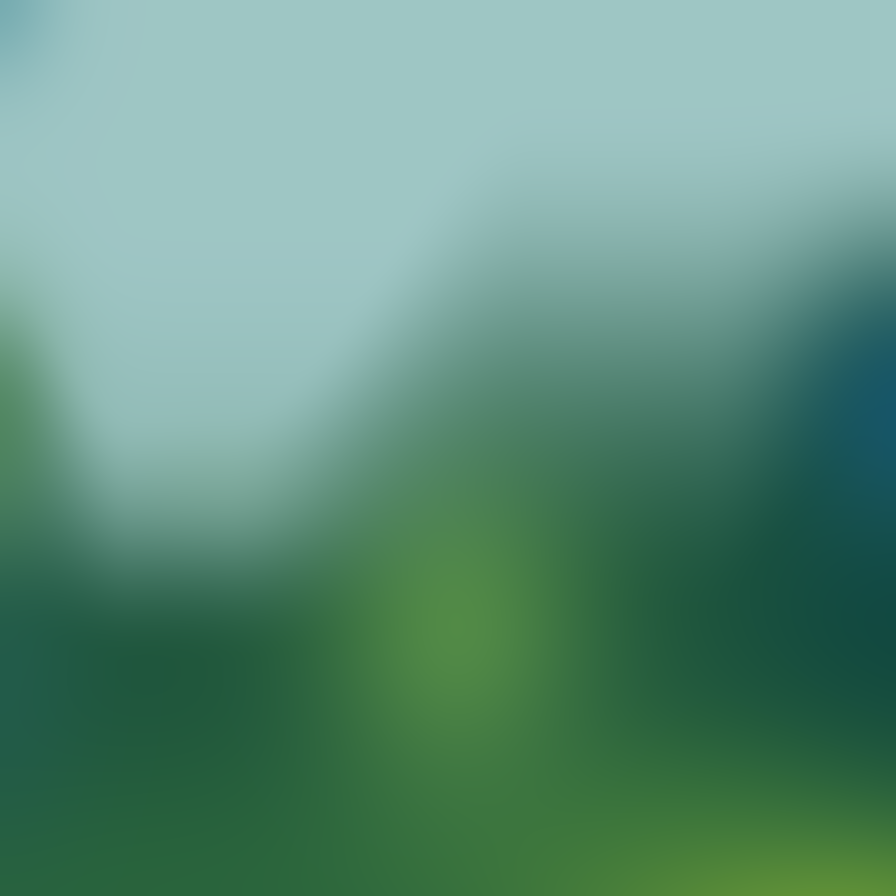
Give the GLSL for this background, as a Shadertoy shader.

```glsl
// Soft elliptical falloff: 1 at the centre, fading with the given radii
float glow(vec2 p, vec2 centre, vec2 radius) {
    vec2 d = (p - centre) / radius;
    return exp(-dot(d, d));
}

// Blurred land colours below the horizon
vec3 groundColor(vec2 p) {
    vec3 forest = vec3(0.12, 0.335, 0.235);
    vec3 moss = vec3(0.16, 0.39, 0.235);
    vec3 deepTeal = vec3(0.065, 0.28, 0.245);
    vec3 meadow = vec3(0.32, 0.54, 0.275);
    vec3 grass = vec3(0.23, 0.46, 0.23);
    vec3 lime = vec3(0.39, 0.58, 0.215);

    vec3 col = mix(moss, forest, smoothstep(0.0, 0.25, p.y));
    col = mix(col, vec3(0.135, 0.36, 0.30), 0.8 * glow(p, vec2(0.0, 0.25), vec2(0.1, 0.2)));
    col = mix(col, deepTeal, glow(p, vec2(1.02, 0.31), vec2(0.2, 0.19)));
    col = mix(col, grass, 0.75 * glow(p, vec2(0.74, 0.06), vec2(0.26, 0.13)));
    col = mix(col, meadow, glow(p, vec2(0.51, 0.30), vec2(0.155, 0.21)));
    return mix(col, lime, glow(p, vec2(0.93, -0.03), vec2(0.28, 0.10)));
}

// Pale sky with a darker upper left corner
vec3 skyColor(vec2 p) {
    vec3 haze = vec3(0.57, 0.735, 0.72);
    vec3 mist = vec3(0.62, 0.775, 0.77);
    vec3 col = mix(haze, mist, smoothstep(0.45, 0.75, p.y));
    return mix(col, vec3(0.46, 0.67, 0.69), glow(p, vec2(-0.01, 1.01), vec2(0.075, 0.10)));
}

// Amount of sky: both the height and softness of the horizon vary across
float skyAmount(vec2 p) {
    float leftEdge = 1.0 - smoothstep(0.0, 0.15, p.x);
    float slope = smoothstep(0.25, 0.60, p.x);
    float rightEdge = smoothstep(0.78, 1.0, p.x);
    float horizon = 0.40 + 0.20 * slope + 0.10 * rightEdge + 0.09 * leftEdge;
    float softness = 0.14 + 0.15 * slope - 0.10 * rightEdge + 0.06 * leftEdge;
    return smoothstep(horizon - softness, horizon + softness, p.y);
}

void mainImage(out vec4 fragColor, in vec2 fragCoord) {
    vec2 p = fragCoord / iResolution.xy;
    vec3 col = mix(groundColor(p), skyColor(p), skyAmount(p));

    // Coloured glows on the horizon
    col = mix(col, vec3(0.51, 0.68, 0.58), 0.25 * glow(p, vec2(0.25, 0.46), vec2(0.12, 0.07)));
    col = mix(col, vec3(0.28, 0.50, 0.32), 0.75 * glow(p, vec2(-0.01, 0.53), vec2(0.075, 0.14)));
    col = mix(col, vec3(0.085, 0.335, 0.425), 0.95 * glow(p, vec2(1.03, 0.54), vec2(0.14, 0.14)));

    fragColor = vec4(col, 1.0);
}
```
